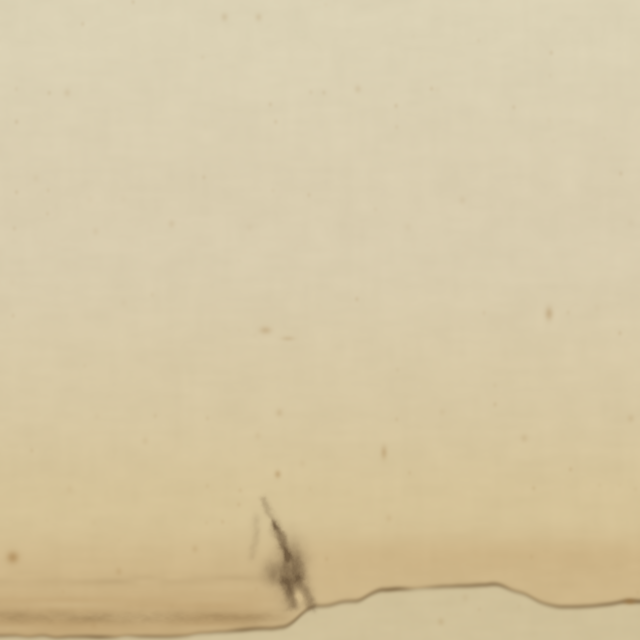
Reproduce this texture procedurally as a Shadertoy shader.

```glsl
// Aged paper sheet: a cream-to-tan vertical gradient with faint fibres and flecks,
// a worn lower edge over a paler sheet, brown streaks and a dark torn stain.
// Built from smoothstep ramps, value noise and soft distance-based marks.

float hash(vec2 cell) {
    uvec2 q = uvec2(ivec2(cell) + 4096) * uvec2(1597u, 3812u);
    uint n = (q.x ^ (q.y >> 1u)) * 74773u;
    n = (n ^ (n >> 15u)) * 48271u;
    n ^= n >> 13u;
    return float(n & 65535u) / 65535.0;
}

float noise(vec2 p) {
    vec2 i = floor(p), f = fract(p);
    f = f * f * (3.0 - 2.0 * f);
    return mix(mix(hash(i), hash(i + vec2(1, 0)), f.x),
               mix(hash(i + vec2(0, 1)), hash(i + vec2(1, 1)), f.x), f.y);
}

float fbm(vec2 p) {
    float sum = 0.0, amp = 0.5;
    for (int i = 0; i < 4; i++) {
        sum += amp * noise(p);
        p = p * 2.03 + 17.0;
        amp *= 0.5;
    }
    return sum;
}

// Soft elliptical mark
float blob(vec2 p, vec2 center, vec2 radius) {
    vec2 d = (p - center) / radius;
    return exp(-dot(d, d));
}

// Soft line between two points
float stroke(vec2 p, vec2 a, vec2 b, float width) {
    vec2 ab = b - a;
    float d = length(p - a - ab * clamp(dot(p - a, ab) / dot(ab, ab), 0.0, 1.0));
    return exp(-d * d / (width * width));
}

// Soft horizontal band
float band(float y, float center, float width) {
    float d = (y - center) / width;
    return exp(-d * d);
}

// Height of the worn lower edge
float edgeHeight(float x) {
    float y = 0.005 + 0.014 * smoothstep(0.25, 0.42, x);
    y += 0.035 * smoothstep(0.44, 0.495, x);
    y += 0.008 * smoothstep(0.50, 0.56, x);
    y += 0.016 * smoothstep(0.555, 0.60, x);
    y += 0.009 * smoothstep(0.60, 0.77, x);
    y -= 0.036 * smoothstep(0.765, 0.88, x);
    y += 0.010 * smoothstep(0.90, 1.0, x);
    return y + 0.003 * (noise(vec2(x * 45.0, 3.0)) - 0.5);
}

vec3 paperColor(float y) {
    vec3 c = mix(vec3(0.808, 0.715, 0.540), vec3(0.835, 0.762, 0.595), smoothstep(0.10, 0.20, y));
    c = mix(c, vec3(0.842, 0.782, 0.640), smoothstep(0.19, 0.40, y));
    c = mix(c, vec3(0.850, 0.802, 0.685), smoothstep(0.34, 0.64, y));
    return mix(c, vec3(0.860, 0.822, 0.708), smoothstep(0.65, 1.0, y));
}

// Faint crossed threads with soft mottling
float fibres(vec2 p) {
    float weft = noise(p * vec2(28.0, 105.0)) - 0.5;
    float warp = noise(p * vec2(90.0, 22.0) + 40.0) - 0.5;
    return 0.008 * weft + 0.006 * warp + 0.020 * (fbm(p * vec2(26.0, 34.0)) - 0.47);
}

// Sparse flecks, one possible per grid cell
float flecks(vec2 p, float cells) {
    vec2 cell = floor(p * cells);
    vec2 center = 0.3 + 0.4 * vec2(hash(cell + 31.0), hash(cell + 67.0));
    float present = step(0.94, hash(cell + 11.0));
    return present * hash(cell + 91.0) * blob(fract(p * cells), center, vec2(0.13, 0.15));
}

// Wedge-shaped stain with thin hairs above it and worn pale gaps
float tornStain(vec2 p) {
    vec2 q = p + 0.012 * (vec2(fbm(p * 55.0), fbm(p * 55.0 + 20.0)) - 0.47);
    float m = 0.55 * stroke(q, vec2(0.430, 0.178), vec2(0.452, 0.130), 0.007);
    m += 0.70 * blob(q, vec2(0.455, 0.108), vec2(0.020, 0.040));
    m += 0.45 * stroke(q, vec2(0.446, 0.090), vec2(0.456, 0.055), 0.009);
    m += 0.45 * stroke(q, vec2(0.468, 0.095), vec2(0.487, 0.055), 0.008);
    m += 0.28 * blob(q, vec2(0.424, 0.103), vec2(0.016, 0.016));
    m += 0.25 * stroke(q, vec2(0.410, 0.220), vec2(0.432, 0.175), 0.005);
    m += 0.12 * stroke(q, vec2(0.402, 0.190), vec2(0.394, 0.130), 0.007);
    m *= 0.60 + 0.80 * fbm(p * vec2(75.0, 50.0));
    return clamp(m - 0.3 * blob(p, vec2(0.467, 0.068), vec2(0.008, 0.010)), 0.0, 0.82);
}

void mainImage(out vec4 fragColor, in vec2 fragCoord) {
    vec2 p = fragCoord / iResolution.xy;
    float edge = edgeHeight(p.x);
    float left = 1.0 - smoothstep(0.38, 0.48, p.x);
    float above = smoothstep(-0.003, 0.003, p.y - edge);

    // Main sheet with tan bands and streaks near its lower edge
    vec3 sheet = paperColor(p.y);
    float streak = noise(vec2(p.x * 9.0, p.y * 110.0));
    float lowBand = left * (1.0 - smoothstep(0.03, 0.115, p.y));
    sheet -= lowBand * vec3(0.035, 0.050, 0.055) * (0.6 + 0.8 * streak);
    float lines = 0.20 * band(p.y, 0.094, 0.009) * noise(p * vec2(22.0, 90.0));
    lines += 0.55 * band(p.y, 0.035, 0.010) * fbm(p * vec2(32.0, 60.0));
    sheet = mix(sheet, vec3(0.50, 0.40, 0.26), left * lines);
    sheet = mix(sheet, vec3(0.77, 0.65, 0.46), 0.25 * (1.0 - left) * blob(p, vec2(0.8, 0.135), vec2(0.4, 0.025)));

    // Paler sheet beneath, then the broken, soft rim
    vec3 color = mix(vec3(0.815, 0.755, 0.605), sheet, above);
    float worn = 0.20 + 0.55 * noise(vec2(p.x * 26.0, 8.0));
    color = mix(color, vec3(0.50, 0.41, 0.28), worn * band(p.y, edge, 0.0045));
    color += fibres(p);

    // Scattered flecks and the few stronger spots
    float spots = 0.14 * flecks(p, 24.0) + 0.10 * flecks(p + 0.37, 37.0);
    spots += 0.22 * blob(p, vec2(0.415, 0.484), vec2(0.009, 0.006));
    spots += 0.15 * blob(p, vec2(0.450, 0.471), vec2(0.010, 0.004));
    spots += 0.27 * blob(p, vec2(0.858, 0.510), vec2(0.006, 0.010));
    spots += 0.25 * blob(p, vec2(0.600, 0.293), vec2(0.005, 0.010));
    spots += 0.45 * blob(p, vec2(0.020, 0.129), vec2(0.009, 0.009));
    spots += 0.28 * blob(p, vec2(0.434, 0.259), vec2(0.005, 0.006));
    spots += 0.50 * blob(p, vec2(0.984, 0.060), vec2(0.009, 0.005));
    color = mix(color, vec3(0.60, 0.44, 0.24), clamp(spots, 0.0, 0.6));

    color = mix(color, vec3(0.37, 0.29, 0.20), tornStain(p));
    fragColor = vec4(clamp(color, 0.0, 1.0), 1.0);
}
```
